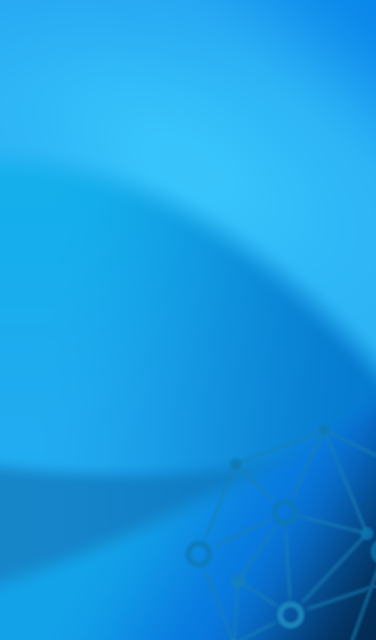
Give the GLSL for this background, as a WebGL 2 fragment shader.

```glsl
#version 300 es
precision highp float;
// Soft blue backdrop: a bright sky, a broad arc, a dark wedge and a deep corner,
// layered through blurred parabolic edges, with a faint network of nodes and
// links built from segment and ring distances. One unit is the canvas width.

#define HEIGHT 1.7067
#define ARC_BLUR 0.055
#define WEDGE_BLUR 0.034
#define LOWER_BLUR 0.042
#define LINK_WIDTH 0.0055
#define LINK_BLUR 0.006
#define LINK_ALPHA 0.5
#define NODE_ALPHA 0.75

uniform vec2 u_resolution;
out vec4 outColor;

const int NODES = 12;
const int LINKS = 17;

// Node centre and radius; the larger radii are drawn as rings.
const vec3 nodes[NODES] = vec3[](
  vec3(0.862, 0.560, 0.014), vec3(0.627, 0.469, 0.015), vec3(0.758, 0.340, 0.028),
  vec3(0.529, 0.229, 0.028), vec3(0.976, 0.284, 0.017), vec3(0.633, 0.158, 0.018),
  vec3(0.773, 0.067, 0.028), vec3(1.022, 0.236, 0.028), vec3(0.622, -0.01, 0.010),
  vec3(1.030, 0.478, 0.010), vec3(1.030, 0.155, 0.010), vec3(0.930, -0.02, 0.010));

// Pairs of node indices.
const ivec2 links[LINKS] = ivec2[](
  ivec2(0, 1), ivec2(0, 2), ivec2(0, 9), ivec2(0, 4), ivec2(1, 3), ivec2(1, 2),
  ivec2(3, 2), ivec2(2, 5), ivec2(2, 4), ivec2(2, 6), ivec2(5, 6), ivec2(3, 8),
  ivec2(5, 8), ivec2(6, 4), ivec2(6, 10), ivec2(6, 8), ivec2(7, 11));

// Approximate signed distance above the parabola y = c.x + c.y x + c.z x^2.
float aboveCurve(vec2 p, vec3 c) {
  float slope = c.y + 2.0 * c.z * p.x;
  return (p.y - c.x - p.x * (c.y + c.z * p.x)) / sqrt(1.0 + slope * slope);
}

float segmentDistance(vec2 p, vec2 a, vec2 b) {
  vec2 pa = p - a, ba = b - a;
  return length(pa - ba * clamp(dot(pa, ba) / dot(ba, ba), 0.0, 1.0));
}

// Bright upper sheet with an elongated glow and a deeper top right corner.
vec3 skyColor(vec2 p) {
  vec3 color = mix(vec3(0.17, 0.70, 0.96), vec3(0.15, 0.66, 0.95), smoothstep(1.4, 1.75, p.y));
  vec2 d = p - vec2(0.50, 1.26);
  vec2 along = normalize(vec2(0.86, -0.5));
  vec2 g = vec2(dot(d, along) / 0.42, dot(d, vec2(-along.y, along.x)) / 0.22);
  color = mix(color, vec3(0.22, 0.77, 0.985), exp(-dot(g, g)));
  float corner = dot(p - vec2(1.0, 1.24), vec2(0.675, 0.738));
  return mix(color, vec3(0.04, 0.53, 0.92), smoothstep(-0.03, 0.36, corner));
}

// Sheet under the arc, darkening to the right.
vec3 middleColor(vec2 p) {
  float t = smoothstep(0.1, 1.05, p.x + 0.08 * (0.8 - p.y));
  vec3 left = mix(vec3(0.13, 0.67, 0.94), vec3(0.08, 0.685, 0.925), smoothstep(0.5, 1.25, p.y));
  return mix(left, vec3(0.02, 0.48, 0.81), t);
}

// Lower sheet, falling diagonally from cyan to navy.
vec3 lowerColor(vec2 p) {
  float t = p.x - 0.6 * p.y;
  vec3 color = mix(vec3(0.07, 0.635, 0.91), vec3(0.03, 0.47, 0.87), smoothstep(0.1, 0.58, t));
  return mix(color, vec3(0.01, 0.17, 0.33), smoothstep(0.5, 1.0, t));
}

// Coverage of the links (x) and of the nodes (y).
vec2 network(vec2 p) {
  float nearest = 1.0, nodeMask = 0.0, gap = 1.0;
  for (int i = 0; i < LINKS; i++)
    nearest = min(nearest, segmentDistance(p, nodes[links[i].x].xy, nodes[links[i].y].xy));
  for (int i = 0; i < NODES; i++) {
    float r = nodes[i].z;
    float d = length(p - nodes[i].xy);
    bool isRing = r > 0.02;
    float edge = isRing ? abs(d - r) - 0.008 : d - r;
    nodeMask = max(nodeMask, 1.0 - smoothstep(-0.007, 0.007, edge));
    if (isRing) gap *= smoothstep(r, r + 0.035, d);
  }
  float linkMask = 1.0 - smoothstep(-LINK_BLUR, LINK_BLUR, nearest - LINK_WIDTH);
  return vec2(linkMask * gap, nodeMask);
}

void main() {
  vec2 p = gl_FragCoord.xy / u_resolution * vec2(1.0, HEIGHT);

  // Sheets from back to front.
  float arc = aboveCurve(p, vec3(1.273, 0.0, -0.544));
  vec3 color = mix(middleColor(p), skyColor(p), smoothstep(-ARC_BLUR, ARC_BLUR, arc));
  float wedge = aboveCurve(p, vec3(0.462, -0.13, 0.20));
  vec3 wedgeColor = mix(vec3(0.09, 0.525, 0.79), vec3(0.05, 0.48, 0.77), smoothstep(0.0, 0.8, p.x));
  color = mix(wedgeColor, color, smoothstep(-WEDGE_BLUR, WEDGE_BLUR, wedge));
  float lower = aboveCurve(p, vec3(0.151, 0.33, 0.15));
  color = mix(lowerColor(p), color, smoothstep(-LOWER_BLUR, LOWER_BLUR, lower));

  // Network over the dark corner, its nodes brighter toward the bottom.
  vec2 net = network(p);
  vec3 nodeColor = mix(vec3(0.13, 0.58, 0.77), vec3(0.05, 0.47, 0.70), smoothstep(0.05, 0.22, p.y));
  color = mix(color, vec3(0.09, 0.50, 0.70), net.x * LINK_ALPHA);
  color = mix(color, nodeColor, net.y * NODE_ALPHA);
  outColor = vec4(color, 1.0);
}
```
